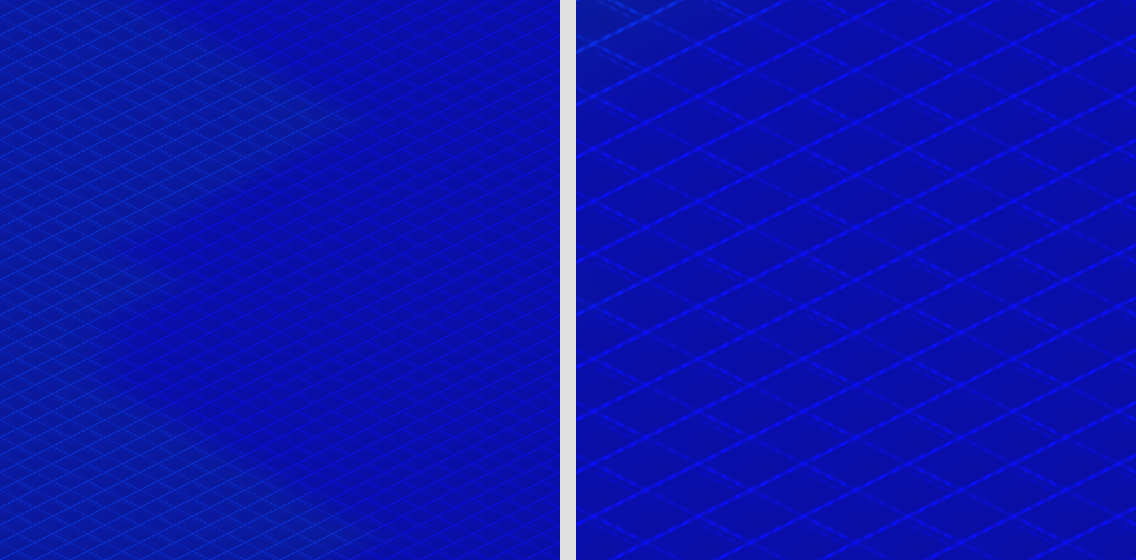
Left: the whole. Right: its middle third, enlarged.
A Shadertoy shader for this pattern:

```glsl
// Deep blue 2:1 isometric lattice of dotted diamond lines over soft wedge-shaped tints.

const float TAU = 6.2831853;
const vec2 REPEATS = vec2(16.0, 32.0);   // diamonds across and down

// Distance to the nearest integer.
float gridDistance(float t) {
    return abs(fract(t - 0.5) - 0.5);
}

// Antialiased line family; its coordinate changes by 'density' per canvas unit.
float gridLine(float t, float density, float halfWidth, float blur) {
    float d = gridDistance(t) / density;
    return 1.0 - smoothstep(halfWidth - blur, halfWidth + blur, d);
}

// Smooth beads that break a line into dots, brightest at the crossings.
float beads(float t, float count, float depth) {
    return 1.0 - depth * (0.5 - 0.5 * cos(TAU * count * t));
}

// Right-hand limit of a wedge pointing right.
float wedge(float y, vec2 tip, float spread) {
    return tip.x - abs(y - tip.y) * spread;
}

// One on the tinted left side, zero on the plain right side.
float tintMask(vec2 uv, float softness) {
    float edge = 0.19;
    edge = max(edge, wedge(uv.y, vec2(0.64, 0.787), 1.85));
    edge = max(edge, wedge(uv.y, vec2(0.32, 0.492), 1.85));
    edge = max(edge, wedge(uv.y, vec2(0.67, 0.043), 1.75));
    return 1.0 - smoothstep(-softness, softness, uv.x - edge);
}

// Gentle layered-sine shading inside each diamond.
float diamondShade(vec2 diagonal, float amount) {
    return 1.0 + amount * (sin(TAU * diagonal.x) + 0.6 * cos(TAU * diagonal.y));
}

void mainImage(out vec4 fragColor, in vec2 fragCoord) {
    vec2 uv = fragCoord / iResolution.xy;
    vec2 cell = uv * REPEATS;
    vec2 diagonal = vec2(cell.x - cell.y, cell.x + cell.y);
    float density = length(REPEATS);
    float blur = 0.7 / min(iResolution.x, iResolution.y);

    // Broad tint and faint diamond facets
    float tint = tintMask(uv, 0.085);
    vec3 ground = mix(vec3(0.04, 0.055, 0.66), vec3(0.04, 0.10, 0.625), tint);
    ground *= diamondShade(diagonal, 0.016);

    // Rising lines are bright; falling lines gather into dots on alternate sides
    float dashZone = smoothstep(0.32, 0.12, gridDistance(cell.x - 0.75));
    float rising = gridLine(diagonal.x, density, 0.0011, blur);
    float falling = gridLine(diagonal.y, density, 0.0011, blur);
    rising *= beads(cell.x, 8.0, 0.6);
    falling *= beads(cell.x, 8.0, 0.7) * mix(0.45, 0.8, dashZone);

    // Short dotted dashes beside the falling sides
    float dash = gridLine(diagonal.y + 0.14, density, 0.0009, blur);
    dash *= 0.4 * dashZone * beads(cell.x + 0.06, 8.0, 0.9);

    vec3 lineColour = mix(vec3(0.04, 0.06, 0.96), vec3(0.04, 0.22, 0.88), tint);
    float ink = max(rising, max(falling, dash));
    fragColor = vec4(mix(ground, lineColour, ink), 1.0);
}
```
